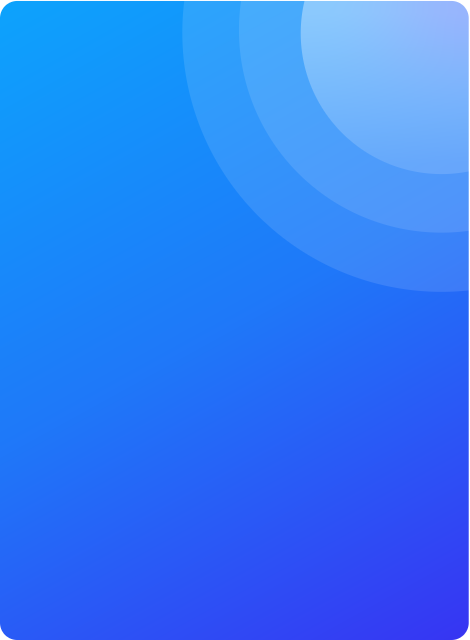
Write a WebGL 2 fragment shader that draws this background.

```glsl
#version 300 es
precision highp float;
// Rounded blue card with a diagonal gradient and translucent discs in the upper right.
uniform vec2 u_resolution;
out vec4 fragColor;

// Signed distance to a box with rounded corners
float roundedBox(vec2 p, vec2 halfSize, float radius) {
    vec2 q = abs(p) - halfSize + radius;
    return length(max(q, 0.0)) + min(max(q.x, q.y), 0.0) - radius;
}

// Antialiased coverage of a signed distance
float coverage(float d) {
    return clamp(0.5 - d * u_resolution.y, 0.0, 1.0);
}

// Three-stop blue gradient
vec3 blueRamp(float t) {
    vec3 sky = vec3(0.05, 0.64, 0.99);
    vec3 azure = vec3(0.12, 0.47, 0.975);
    vec3 indigo = vec3(0.215, 0.205, 0.95);
    return t < 0.5 ? mix(sky, azure, t * 2.0) : mix(azure, indigo, t * 2.0 - 1.0);
}

void main() {
    // Units of canvas height
    vec2 p = gl_FragCoord.xy / u_resolution.y;
    float aspect = u_resolution.x / u_resolution.y;

    // Diagonal background, from upper left to lower right
    float t = (0.55 * p.x + 1.0 - p.y) / (0.55 * aspect + 1.0);
    vec3 color = blueRamp(clamp(t, 0.0, 1.0));

    // Two outer translucent discs
    vec2 center = vec2(aspect - 0.0445, 0.949);
    for (int i = 0; i < 2; i++) {
        float radius = 0.405 - 0.0885 * float(i);
        vec2 offset = vec2(0.0, 0.004 * float(i));
        float disc = coverage(length(p - center - offset) - radius);
        color = mix(color, vec3(1.0), disc * 0.115);
    }

    // Bright inner disc, fading downward with a lilac tint at the corner
    float inner = coverage(length(p - center + vec2(0.0, 0.001)) - 0.22);
    float lilac = smoothstep(aspect - 0.23, aspect, p.x) * smoothstep(0.78, 1.0, p.y);
    vec3 tint = mix(vec3(1.0), vec3(1.0, 0.8, 1.0), lilac);
    float strength = mix(0.14, 0.37, clamp((p.y - 0.745) / 0.235, 0.0, 1.0));
    color = mix(color, tint, inner * (strength + 0.06 * lilac));

    // White outside the rounded card
    vec2 cardSize = vec2(aspect - 0.002, 0.9985);
    float card = coverage(roundedBox(p - 0.5 * cardSize, 0.5 * cardSize, 0.027));
    fragColor = vec4(mix(vec3(1.0), color, card), 1.0);
}
```
